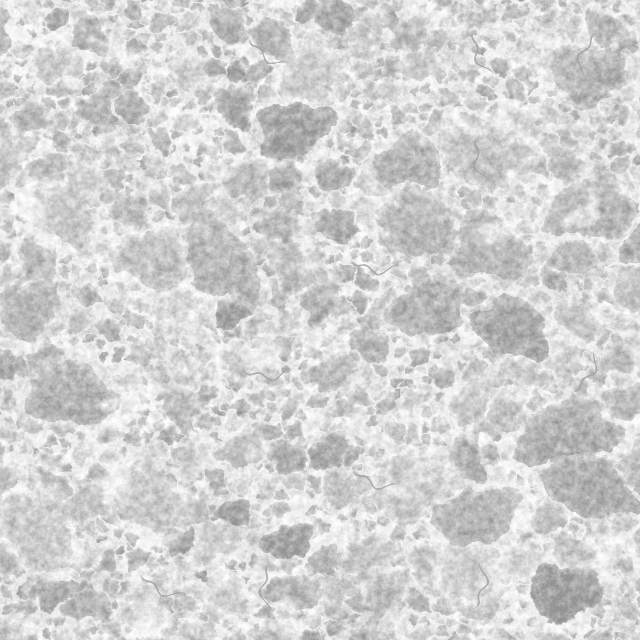
This texture is drawn by a WebGL 1 fragment shader. Its source:

```glsl
precision highp float;
// Pale grey rubble: dusty stones of many sizes in white powder, with a few thin twigs.
uniform vec2 u_resolution;

vec2 hash2(vec2 p) {
  vec3 q = fract(p.xyx * vec3(0.1031, 0.1030, 0.0973));
  q += dot(q, q.yzx + 33.33);
  return fract((q.xx + q.yz) * q.zy);
}

float corner(vec2 cell, vec2 f, vec2 o) {
  return dot(hash2(cell + o) * 2.0 - 1.0, f - o);
}

float gradientNoise(vec2 p) {
  vec2 cell = floor(p), f = fract(p);
  vec2 u = f * f * f * (f * (f * 6.0 - 15.0) + 10.0);
  float low = mix(corner(cell, f, vec2(0.0)), corner(cell, f, vec2(1.0, 0.0)), u.x);
  float high = mix(corner(cell, f, vec2(0.0, 1.0)), corner(cell, f, vec2(1.0)), u.x);
  return mix(low, high, u.y);
}

float fbm(vec2 p) {
  float sum = 0.0, gain = 1.0;
  for (int i = 0; i < 3; i++) {
    sum += gain * gradientNoise(p);
    p = mat2(1.6, 1.2, -1.2, 1.6) * p + 19.7;
    gain *= 0.68;
  }
  return sum;
}

mat2 rotation(float a) {
  return mat2(cos(a), sin(a), -sin(a), cos(a));
}

// Scattered lumpy stones: x = edge distance, y = tone, z = opacity
vec3 stoneLayer(vec2 p, float chance, float seed) {
  vec2 cell = floor(p);
  float nearest = 1.0, second = 1.0, tone = 0.8, opacity = 1.0;
  for (int j = -1; j <= 1; j++) {
    for (int i = -1; i <= 1; i++) {
      vec2 id = cell + vec2(float(i), float(j));
      vec2 spot = hash2(id + seed), look = hash2(id + seed + 57.3);
      vec2 kind = hash2(id + seed + 131.9);
      vec2 offset = p - id - 0.2 - 0.6 * spot;
      vec2 q = rotation((look.x - 0.5) * 2.4) * offset;
      q *= vec2(0.82, 1.0 + 0.35 * look.y);
      float a = atan(q.y, q.x + 0.0001);
      float outline = 1.0 + 0.12 * sin(3.0 * a + 40.0 * spot.x)
                    + 0.08 * sin(5.0 * a + 40.0 * spot.y);
      float d = length(q) - mix(0.3, 0.5, look.y) * outline;
      if (kind.x > chance) d = 1.0;
      if (d < nearest) {
        second = nearest;
        nearest = d;
        tone = mix(0.65, 0.83, kind.y) + 0.1 * offset.y;
        opacity = mix(0.6, 1.0, fract(kind.x * 17.0));
      } else {
        second = min(second, d);
      }
    }
  }
  // Keep a seam open between touching stones
  return vec3(max(nearest, 0.06 - (second - nearest)), tone, opacity);
}

// Sparse curved stems, one at most per cell
float twigs(vec2 p) {
  vec2 cell = floor(p), pick = hash2(cell + 311.0);
  vec2 q = rotation(pick.y * 6.28) * (fract(p) - 0.5);
  float bend = q.y - 1.6 * q.x * q.x + 0.03 * sin(q.x * 25.0) + 0.04;
  float stem = 1.0 - smoothstep(0.004, 0.014, abs(bend));
  return stem * (1.0 - smoothstep(0.16, 0.24, abs(q.x))) * step(pick.x, 0.22);
}

void main() {
  vec2 uv = gl_FragCoord.xy / u_resolution.y;
  vec2 rough = vec2(fbm(uv * 42.0), fbm(uv * 42.0 + 71.0));
  vec2 ragged = uv + 0.008 * rough;
  float grain = fbm(uv * 75.0 + 13.0);
  float drift = fbm(uv * 8.0 + 5.0);

  // White powder between the stones
  float shade = 0.91 + 0.1 * drift + 0.06 * rough.x;

  // Layers from small pebbles up to large stones
  for (int i = 0; i < 4; i++) {
    float level = float(i);
    float scale = 46.0 / pow(1.85, level);
    vec3 stone = stoneLayer(ragged * scale + 7.3 * level, 0.9 - 0.16 * level, 23.0 * level);
    float halo = 1.0 - smoothstep(0.0, 0.2, stone.x);
    shade = mix(shade, 0.95, halo * clamp(0.5 + drift, 0.15, 0.85));
    float body = 1.0 - smoothstep(-0.0018, 0.0014, stone.x / scale);
    float dustyRim = 0.07 * smoothstep(-0.15, 0.0, stone.x);
    float face = stone.y + dustyRim - 0.012 * level + 0.04 * rough.y;
    shade = mix(shade, face, body * stone.z);
  }

  // Soft drifts of dust, then grit and twigs
  float dust = smoothstep(0.25, 0.6, fbm(uv * vec2(7.0, 10.0) + 47.0));
  shade = mix(shade, 0.97, 0.65 * dust);
  shade += 0.17 * grain * (1.0 - 0.5 * smoothstep(0.86, 0.97, shade));
  shade = mix(shade, 0.62, 0.75 * twigs(uv * 6.0));

  gl_FragColor = vec4(vec3(clamp(shade, 0.58, 0.99)), 1.0);
}
```
